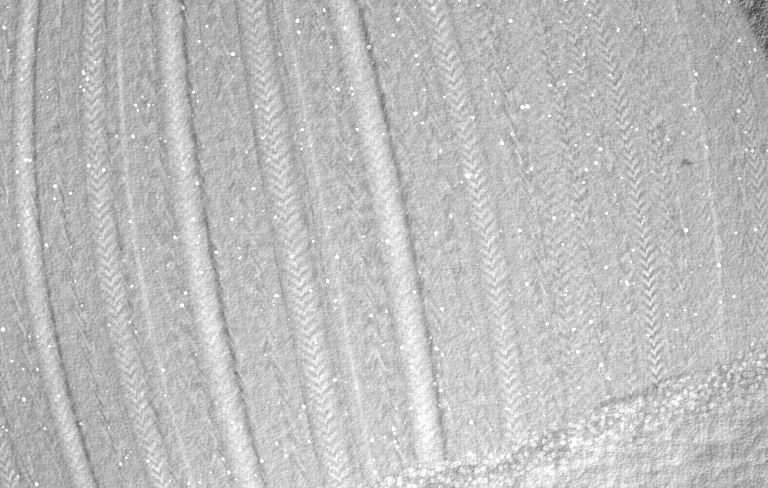
Reproduce this texture procedurally as a Shadertoy shader.

```glsl
#define RIDGE_WIDTH 0.095
#define RIDGE_GAIN 0.15
#define BRAID_PITCH 50.0
#define BRAID_GAIN 0.085
#define GROOVE_WIDTH 0.013
#define GROOVE_GAIN 0.10
#define GRAIN_GAIN 0.115
#define BUMP_GAIN 0.15
#define SPECK_DENSITY 0.035
#define SPECK_SCALE 100.0

const float TAU = 6.2831853;

vec2 hash2(vec2 p) {
    vec3 q = fract(p.xyx * vec3(0.1031, 0.1030, 0.0973));
    q += dot(q, q.yzx + 33.33);
    return fract((q.xx + q.yz) * q.zy);
}

// Cellular noise: distance to the nearest point, and that point's random value
vec2 cells(vec2 p) {
    vec2 base = floor(p), nearest = vec2(9.0, 0.0);
    for (int j = -1; j <= 1; j++)
    for (int i = -1; i <= 1; i++) {
        vec2 id = base + vec2(i, j), h = hash2(id);
        float d = length(id + h - p);
        if (d < nearest.x) nearest = vec2(d, fract(h.x * 17.3 + h.y * 5.7));
    }
    return nearest;
}

// Side-lit cellular bumps of uneven height, centred on zero
float relief(vec2 p) {
    vec2 a = cells(p + vec2(0.28, -0.22)), b = cells(p);
    return (a.x - b.x) * (0.5 + 1.1 * b.y);
}

float bell(float d, float width) {
    d /= width;
    return exp(-d * d);
}

// Bends the plane so that the curved tracks become evenly spaced lanes
float laneCoord(float x, float t) {
    float s = x;
    for (int i = 0; i < 5; i++) {
        float slope = mix(-0.13, 0.28, smoothstep(-0.05, 0.85, s));
        float total = 0.19 - 0.2 * (s - 0.68) * (s - 0.68);
        s = x - slope * t - (total - slope) * t * t;
    }
    float w = s - 0.061;
    return w * (8.0 + w * (2.0 * w - 4.0));
}

// Two rows of slanted strands meeting on the centre line
float braid(float d, float t, float slant) {
    float side = smoothstep(-0.012, 0.012, d);
    float strand = sin(TAU * (t * BRAID_PITCH + abs(d) * slant + 0.4 * side));
    return strand * (1.3 - 0.3 * strand * strand);
}

float tracks(float u, float t) {
    float lane = floor(u + 0.5), d = u - lane;
    float odd = mod(lane, 2.0);
    float fade = 1.0 - smoothstep(4.5, 6.1, u);
    float wear = 0.8 + 0.2 * sin(t * 9.0 + lane * 2.3) * sin(t * 23.0 + lane);

    // Pressed ridge, alternately plain and braided, with a shadow on its right
    float body = bell(d, RIDGE_WIDTH * mix(1.0, 1.15, odd));
    float shade = body * RIDGE_GAIN * mix(1.0, 0.5, odd) * mix(0.15, 1.0, fade) * wear;
    shade += body * BRAID_GAIN * mix(0.5, 1.0, odd) * braid(d + 0.01 * sin(t * 31.0), t, 7.0) * wear;
    shade -= bell(d - 0.17, 0.032) * mix(0.15, 0.07, odd) * fade;
    shade -= bell(d + 0.17, 0.035) * 0.06 * fade;

    // Narrow raised line beside each braided ridge
    shade += bell(d - 0.36, 0.025) * odd * 0.10 * fade * wear;

    // Fine broken lines, some dark and some pale, between the ridges
    float cell = floor(u), f = u - cell;
    for (int i = 0; i < 8; i++) {
        vec2 h = hash2(vec2(cell + 20.0, float(i) * 7.0 + 3.0));
        float place = 0.21 + 0.60 * h.x;
        float broken = 0.65 + 0.35 * sin(t * (9.0 + 14.0 * h.x) + h.y * 40.0);
        shade += bell(f - place, GROOVE_WIDTH) * GROOVE_GAIN * (0.45 - 1.3 * h.y)
               * broken * mix(0.4, 1.0, fade);
    }

    // Columns of tread bumps with scattered dark pits
    float column = 0.5 + 0.5 * sin(u * TAU * 2.0 + 1.2 * sin(u * 2.7));
    vec2 q = vec2(u * 9.0, t * 46.0 + 0.6 * sin(u * 30.0));
    vec2 pit = cells(q);
    shade += relief(q) * BUMP_GAIN * (0.35 + 0.8 * column) * (1.0 - body);
    shade -= bell(pit.x, 0.28) * smoothstep(0.62, 0.72, pit.y) * 0.12 * column * (1.0 - body);

    // Worn herringbone where the ridges fade
    float rows = fract(u * 2.5) - 0.5;
    float patchy = 0.6 + 0.4 * sin(u * 5.0 + t * 7.0);
    shade += braid(rows, t, 2.0) * bell(rows, 0.34) * 0.06 * patchy
           * smoothstep(4.7, 6.0, u) * (1.0 - smoothstep(7.2, 8.2, u));
    return shade + bell(u - 8.15, 0.04) * 0.09;
}

void mainImage(out vec4 fragColor, in vec2 fragCoord) {
    vec2 p = fragCoord / iResolution.y;
    float t = 1.0 - p.y;
    float coarse = relief(p * 42.0), fine = relief(p * 125.0);
    float dust = fine + 0.8 * relief(p.yx * 207.0 + 31.0);

    // Soft light, stronger low in the middle
    float light = 0.665 + 0.12 * t - 0.12 * bell(length(p), 0.35);
    light += 0.05 * bell(p.x - 0.95, 0.5) - 0.05 * smoothstep(1.3, 1.6, p.x) * p.y;
    float tone = light + tracks(laneCoord(p.x, t), t) + GRAIN_GAIN * dust + 0.07 * coarse;

    // Pale grit of varied size and one dark clod
    vec2 grit = cells(p * SPECK_SCALE);
    float vary = fract(grit.y * 91.0);
    float size = 0.08 + 0.24 * vary * vary;
    tone += (0.14 + 0.2 * vary) * step(1.0 - SPECK_DENSITY, grit.y)
          * (1.0 - smoothstep(size, size + 0.25, grit.x));
    float clod = length((p - vec2(1.408, 0.667)) * vec2(1.0, 1.3) + 0.012 * coarse);
    tone -= 0.2 * (1.0 - smoothstep(0.004, 0.016, clod));

    // Rough bank across the lower right, with a broken shadow along its rim
    float w = p.x - 0.69;
    float rim = 0.25 * w + 0.1 * w * w - p.y + 0.012 * coarse + 0.004 * sin(p.x * 47.0);
    float rubble = 0.85 - 0.17 * smoothstep(1.15, 1.6, p.x - 0.5 * p.y);
    rubble += 0.16 * dust + 0.16 * coarse + 0.15 * relief(p * vec2(11.0, 19.0));
    rubble += 0.16 * (0.55 - smoothstep(0.2, 0.45, cells(p * 64.0).x)) * bell(rim - 0.04, 0.06);
    tone = mix(tone, rubble, smoothstep(-0.008, 0.014, rim));
    tone -= 0.15 * bell(rim + 0.002, 0.006) * bell(p.x - 1.32, 0.13);

    // Dark gravel in the upper right corner
    float corner = p.x - 1.51 - 0.51 * t + 0.012 * coarse;
    tone = mix(tone, 0.46 + 0.3 * dust + 0.25 * coarse, smoothstep(-0.012, 0.012, corner));

    fragColor = vec4(vec3(clamp(tone, 0.0, 1.0)), 1.0);
}
```
